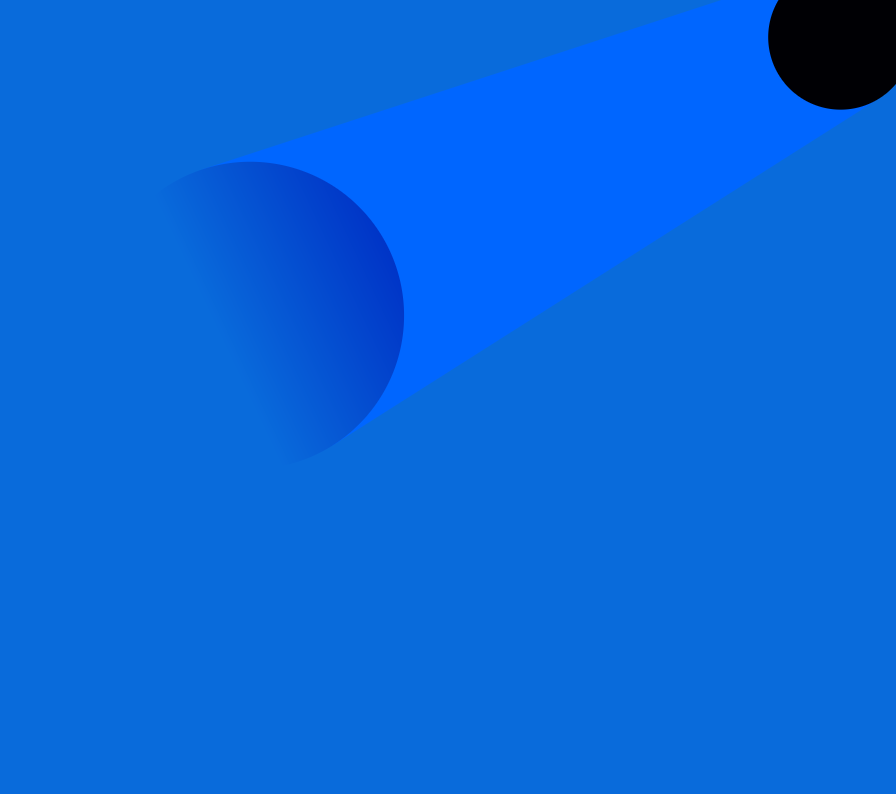
This background is drawn by a Shadertoy shader. Its source:

```glsl
#define BASE_BLUE vec3(0.035, 0.420, 0.860)
#define BEAM_BLUE vec3(0.000, 0.400, 1.000)
#define DEEP_BLUE vec3(0.000, 0.205, 0.780)
#define NEAR_BLACK vec3(0.000, 0.000, 0.015)
#define DISC_CENTER vec2(0.3152, 0.6026)
#define DISC_RADIUS 0.1937
#define DOT_CENTER vec2(1.0587, 0.9531)
#define DOT_RADIUS 0.0912
#define SHADE_START -0.24
#define SHADE_END 1.0

// Coverage of a shape from its signed distance, one pixel wide
float coverage(float dist) {
    return clamp(0.5 - dist * iResolution.y, 0.0, 1.0);
}

// Region between the two outer tangents of a pair of circles;
// q.x runs along the line of centers, starting at the first
float tangentBeam(vec2 q, float span, float r1, float r2) {
    float slant = (r1 - r2) / span;
    float side = dot(vec2(q.x, abs(q.y)), vec2(slant, sqrt(1.0 - slant * slant))) - r1;
    float ends = max(slant * r1 - q.x, q.x - span - slant * r2);
    return max(side, ends);
}

void mainImage(out vec4 fragColor, in vec2 fragCoord) {
    vec2 p = fragCoord / iResolution.y;

    // Frame aligned with the line of centers
    vec2 link = DOT_CENTER - DISC_CENTER;
    float span = length(link);
    vec2 axis = link / span;
    vec2 rel = p - DISC_CENTER;
    vec2 q = vec2(dot(rel, axis), dot(rel, vec2(-axis.y, axis.x)));

    // Beam
    float beam = tangentBeam(q, span, DISC_RADIUS, DOT_RADIUS);
    vec3 color = mix(BASE_BLUE, BEAM_BLUE, coverage(beam));

    // Large disc, shaded toward the small one
    float shade = clamp((q.x / DISC_RADIUS - SHADE_START) / (SHADE_END - SHADE_START), 0.0, 1.0);
    vec3 discColor = mix(BASE_BLUE, DEEP_BLUE, shade);
    color = mix(color, discColor, coverage(length(rel) - DISC_RADIUS));

    // Small dark disc
    color = mix(color, NEAR_BLACK, coverage(length(p - DOT_CENTER) - DOT_RADIUS));

    fragColor = vec4(color, 1.0);
}
```
